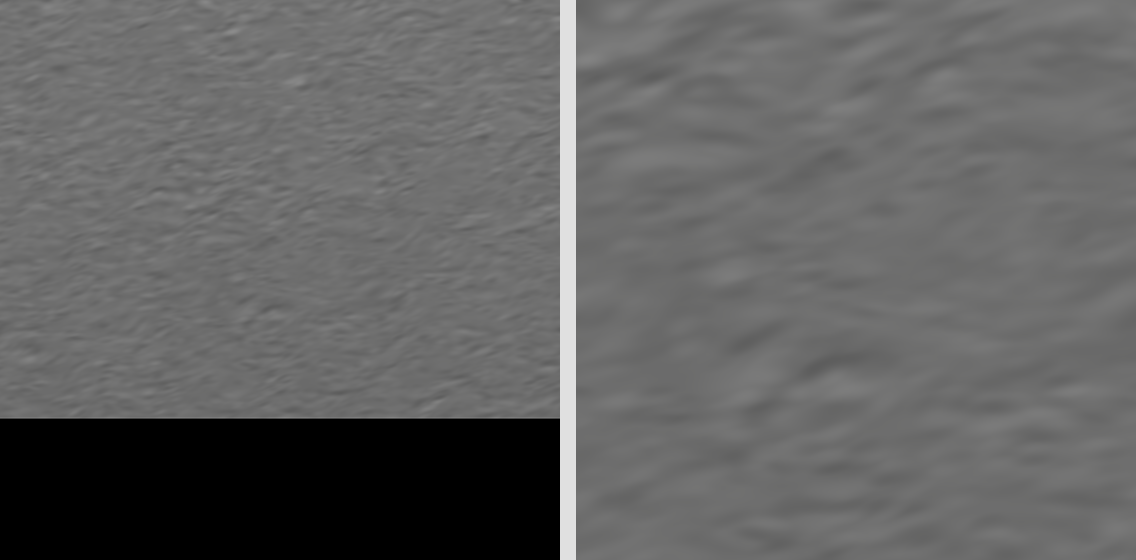
Left, the full canvas; right, a detail of the centre.
Reproduce this texture procedurally as a three.js fragment shader.

```glsl
// Grey, finely embossed plaster wall above a flat black band.
#define BAND_TOP 0.2525
#define EDGE_SOFTNESS 0.0012
#define RIM_LIGHT 0.08
#define GRAIN_CELLS vec2(33.0, 74.0)
#define GRAIN_TILT 0.2
#define RELIEF 0.115
#define MOTTLE 0.006
#define WALL_LOW vec3(0.428, 0.428, 0.427)
#define WALL_HIGH vec3(0.449, 0.449, 0.448)
#define BAND_COLOR vec3(0.0)

varying vec2 vUv;

vec3 hash3(vec2 cell) {
  vec3 q = fract(cell.xyx * vec3(0.1031, 0.1030, 0.0973));
  q += dot(q, q.yxz + 33.33);
  return fract((q.xxy + q.yzz) * q.zyx);
}

// Cellular relief: shaded slope of one rounded dent or bump per cell.
float grainSlope(vec2 p) {
  vec2 cell = floor(p);
  float slope = 0.0;
  for (int y = -1; y <= 1; y++) {
    for (int x = -1; x <= 1; x++) {
      vec2 id = cell + vec2(float(x), float(y));
      vec3 rnd = hash3(id + 71.0);
      vec2 toGrain = p - id - rnd.xy;
      float falloff = max(0.0, 1.0 - dot(toGrain, toGrain));
      float height = rnd.z * 2.0 - 1.0;
      float lightAngle = 1.57 + (rnd.x - 0.5) * 1.6;
      vec2 light = vec2(cos(lightAngle), sin(lightAngle));
      slope += height * abs(height) * dot(toGrain, light) * falloff * falloff;
    }
  }
  return slope;
}

// Layered sines, for broad and faint unevenness.
float mottle(vec2 p) {
  return sin(p.x * 9.0 + 2.0 * sin(p.y * 7.0))
       * sin(p.y * 13.0 + 1.7 * sin(p.x * 11.0 + 1.0));
}

void main() {
  // Streaks lean slightly up to the right, and waver a little.
  float c = cos(GRAIN_TILT);
  float s = sin(GRAIN_TILT);
  vec2 p = mat2(c, -s, s, c) * vUv;
  p.y += 0.004 * sin(p.x * 31.0 + 3.0 * sin(p.y * 17.0));

  // Three sizes of grain, each on its own offset grid.
  float relief = 0.0;
  float size = 0.6;
  float weight = 0.6;
  for (int i = 0; i < 3; i++) {
    relief += weight * grainSlope(p * GRAIN_CELLS * size + float(i) * 19.7);
    size *= 1.6;
    weight = i == 0 ? 1.0 : 0.75;
  }

  // Rough and smooth patches over a gentle vertical gradient.
  float patches = mottle(vUv);
  vec3 wall = mix(WALL_LOW, WALL_HIGH, smoothstep(BAND_TOP, 1.0, vUv.y));
  wall += RELIEF * (1.0 + 0.25 * patches) * relief + MOTTLE * mottle(vUv.yx + 3.0);

  // Thin bright rim where the wall meets the band.
  float rim = (vUv.y - BAND_TOP - EDGE_SOFTNESS) / EDGE_SOFTNESS;
  wall += RIM_LIGHT * exp(-rim * rim);

  float above = smoothstep(-EDGE_SOFTNESS, EDGE_SOFTNESS, vUv.y - BAND_TOP);
  gl_FragColor = vec4(mix(BAND_COLOR, wall, above), 1.0);
}
```
